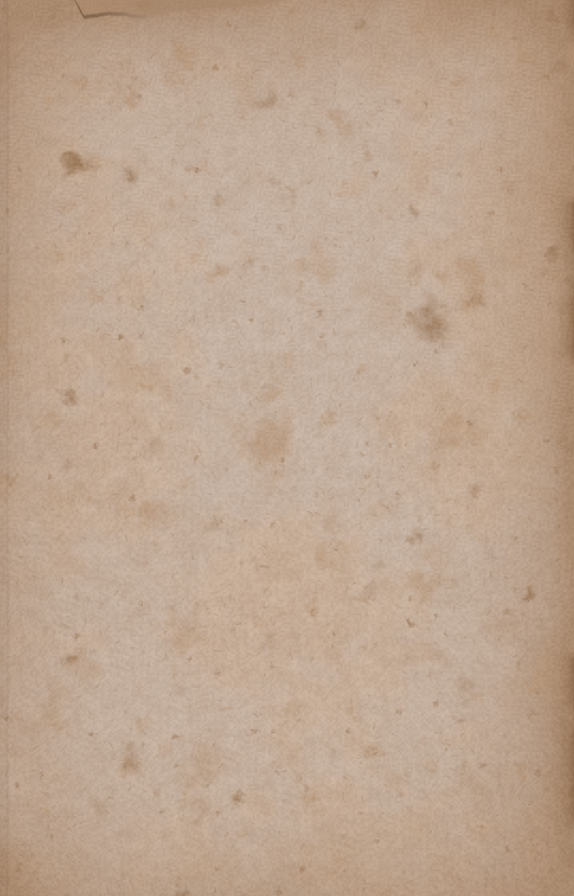
Give the GLSL for this texture, as a Shadertoy shader.

```glsl
const vec3 PAPER = vec3(0.772, 0.693, 0.630);
const vec3 WARM = vec3(0.778, 0.680, 0.595);
const vec3 EDGE_TAN = vec3(0.655, 0.525, 0.415);
const vec3 FOX_TAN = vec3(0.705, 0.570, 0.445);
const vec3 FOX_BROWN = vec3(0.570, 0.425, 0.295);
const vec3 TEAR_BROWN = vec3(0.400, 0.300, 0.220);
const float GRAIN = 0.050;
const float MOTTLE = 0.060;
const float FIBRE_CELLS = 75.0;
const float FIBRE_STRENGTH = 0.20;
const float FOLD_X = 0.014;

float hash(vec2 p) {
    return fract(sin(dot(p, vec2(127.1, 311.7))) * 43758.5);
}

vec2 hash2(vec2 p) {
    return vec2(hash(p), hash(p + 37.3));
}

float noise(vec2 p) {
    vec2 i = floor(p), f = fract(p);
    f = f * f * (3.0 - 2.0 * f);
    return mix(mix(hash(i), hash(i + vec2(1, 0)), f.x),
               mix(hash(i + vec2(0, 1)), hash(i + vec2(1, 1)), f.x), f.y);
}

float fbm(vec2 p) {
    float sum = 0.0, amp = 0.5;
    for (int i = 0; i < 5; i++) {
        sum += amp * noise(p);
        p = mat2(1.6, 1.2, -1.2, 1.6) * p + 11.7;
        amp *= 0.5;
    }
    return sum;
}

// Ragged soft spots, one per cell at most; radius is a fraction of the cell
float foxing(vec2 p, float cells, float density, float radius, float seed) {
    vec2 q = p * cells + seed;
    vec2 warp = vec2(fbm(q * 4.0), fbm(q * 4.0 + 19.0)) - 0.48;
    float patchy = 0.45 + 1.1 * fbm(q * 9.0 + 5.0);
    q += warp * radius * 1.5;
    vec2 id = floor(q);
    float cover = 0.0;
    for (int y = -1; y <= 1; y++)
    for (int x = -1; x <= 1; x++) {
        vec2 cell = id + vec2(x, y);
        vec2 rnd = hash2(cell + seed);
        float r = radius * mix(0.4, 1.0, rnd.x);
        float d = length(q - cell - hash2(cell + 5.9));
        float strength = mix(0.25, 1.0, pow(hash(cell + 71.7), 2.5));
        float spot = strength * (1.0 - smoothstep(0.0, r, d));
        cover = max(cover, spot * step(rnd.y, density));
    }
    return min(cover * patchy, 1.0);
}

// Short hair-like fibres in random directions
float fibres(vec2 p, float pixel) {
    vec2 q = p * FIBRE_CELLS, id = floor(q);
    float width = 0.03, soft = pixel * FIBRE_CELLS, cover = 0.0;
    for (int y = -1; y <= 1; y++)
    for (int x = -1; x <= 1; x++) {
        vec2 cell = id + vec2(x, y);
        float angle = 6.2832 * hash(cell + 3.1);
        vec2 dir = vec2(cos(angle), sin(angle));
        vec2 v = q - cell - hash2(cell);
        float halfLen = mix(0.03, 0.26, hash(cell + 9.4));
        v -= dir * clamp(dot(v, dir), -halfLen, halfLen);
        float line = 1.0 - smoothstep(width, width + soft, length(v));
        cover = max(cover, line * pow(hash(cell + 17.8), 2.0));
    }
    return cover;
}

void mainImage(out vec4 fragColor, in vec2 fragCoord) {
    vec2 uv = fragCoord / iResolution.xy;
    vec2 p = fragCoord / iResolution.y;
    float pixel = 1.0 / iResolution.y;

    // Pale sheet with broad warm clouds and fine mottling
    float cloud = fbm(p * 5.0 + 2.3);
    float fine = fbm(p * 28.0);
    vec3 col = mix(PAPER, WARM, smoothstep(0.38, 0.66, cloud + 0.5 * (fine - 0.5)));
    col += MOTTLE * (fbm(p * 70.0 + 8.0) - 0.48) * vec3(0.8, 1.0, 1.15);

    // Toning towards the edges, strongest at the right and top
    float toning = 0.95 * exp(-(1.0 - uv.x) / 0.085)
                 + 0.85 * exp(-(1.0 - uv.y) / 0.060)
                 + 0.55 * exp(-uv.x / 0.090)
                 + 0.50 * exp(-uv.y / 0.065);
    toning *= 0.55 + 0.9 * fbm(p * 9.0 + 4.0);
    col = mix(col, EDGE_TAN, clamp(toning, 0.0, 0.9));

    // Foxing: faint halos, blotches, spots and specks
    col = mix(col, FOX_TAN, 0.65 * foxing(p, 11.0, 0.65, 0.50, 3.0));
    col = mix(col, FOX_TAN, 0.60 * foxing(p, 27.0, 0.35, 0.50, 61.0));
    col = mix(col, FOX_BROWN, 0.75 * foxing(p, 10.0, 0.22, 0.30, 21.0));
    col = mix(col, FOX_BROWN, 0.65 * foxing(p, 24.0, 0.16, 0.34, 47.0));
    col = mix(col, FOX_BROWN, 0.50 * foxing(p, 65.0, 0.20, 0.40, 83.0));

    // Brown stains soaked in from the right edge
    float soak = smoothstep(0.50, 0.75, noise(vec2(1.7, uv.y * 16.0)) + 0.6 * (fine - 0.5));
    col = mix(col, FOX_BROWN * 0.92, 0.75 * soak * exp(-(1.0 - uv.x) / 0.014));

    // Paper fibres and grain
    col = mix(col, FOX_BROWN, FIBRE_STRENGTH * fibres(p, pixel));
    col += GRAIN * (noise(p * 420.0) - 0.5);

    // Fold along the left edge
    float foldX = FOLD_X + 0.003 * (noise(vec2(0.5, uv.y * 14.0)) - 0.5);
    float fold = 1.0 - smoothstep(0.0, 0.004, abs(uv.x - foldX));
    col *= 1.0 - 0.035 * fold - 0.020 * (1.0 - smoothstep(foldX - 0.002, foldX + 0.002, uv.x));

    // Torn lip with a thin shadow at the top
    float lip = 0.982 + 0.010 * (fbm(vec2(uv.x * 30.0, 6.0)) - 0.5);
    lip += 0.022 * (1.0 - smoothstep(0.125, 0.15, uv.x)) + 0.022 * smoothstep(0.25, 0.60, uv.x);
    float shadow = 1.0 - smoothstep(0.0008, 0.0035, abs(uv.y - lip));
    float tearSpan = smoothstep(0.12, 0.14, uv.x) * (1.0 - smoothstep(0.15, 0.30, uv.x));
    col = mix(col, TEAR_BROWN, 0.60 * shadow * tearSpan);
    col = mix(col, EDGE_TAN, 0.45 * smoothstep(lip, lip + 0.003, uv.y));

    fragColor = vec4(clamp(col, 0.0, 1.0), 1.0);
}
```
